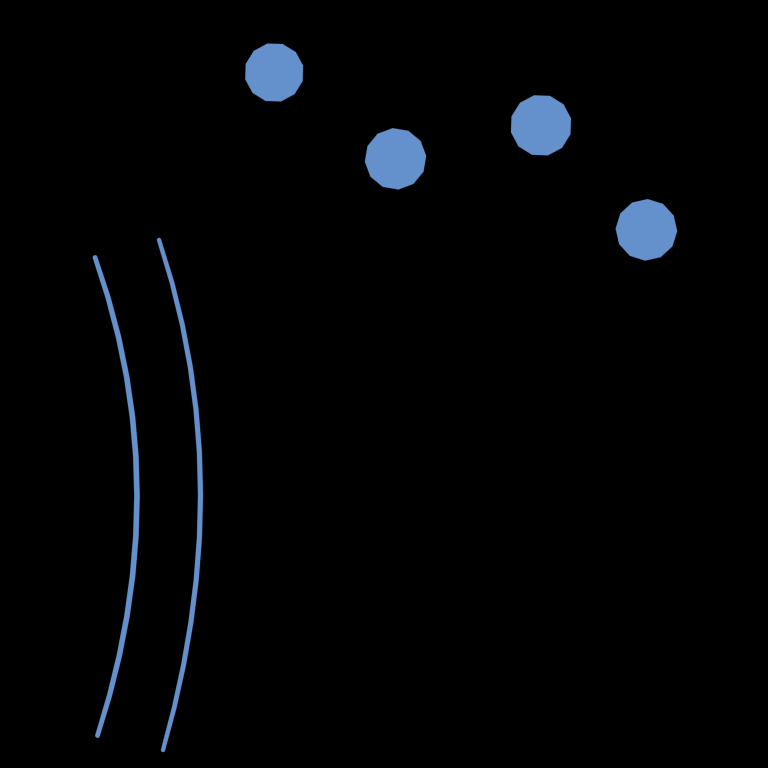
This background is drawn by a three.js fragment shader. Its source:

```glsl
varying vec2 vUv;

const vec3 BACKGROUND = vec3(0.0);
const vec3 BLUE = vec3(0.392, 0.567, 0.796);
const float EDGE = 0.001;          // half width of the smoothed edge
const float DISC_SIDES = 12.0;
const int ARC_HALF_SEGMENTS = 6;
const float ARC_TAPER = 0.0006;    // thinning of a stroke towards its tips
const float TAU = 6.283185;

// Regular polygon with its first vertex turned by `turn` radians
float discDistance(vec2 p, vec2 center, float radius, float turn) {
  vec2 q = p - center;
  float sector = TAU / DISC_SIDES;
  float angle = mod(atan(q.y, q.x) - turn, sector) - 0.5 * sector;
  return length(q) * cos(angle) - radius * cos(0.5 * sector);
}

// Point on a bowed stroke, t from -1 (bottom) to 1 (top)
vec2 arcPoint(vec2 apex, float halfHeight, float sag, float lean, float t) {
  return apex + vec2(-sag * t * t - lean * t * t * t, halfHeight * t);
}

float segmentDistance(vec2 p, vec2 a, vec2 b) {
  vec2 ab = b - a;
  float along = clamp(dot(p - a, ab) / dot(ab, ab), 0.0, 1.0);
  return length(p - a - ab * along);
}

// Faceted stroke made of straight segments along the bow
float arcDistance(vec2 p, vec2 apex, float halfHeight, float sag, float lean, float halfWidth) {
  float d = 1.0;
  float stride = 1.0 / float(ARC_HALF_SEGMENTS);
  for (int i = -ARC_HALF_SEGMENTS; i < ARC_HALF_SEGMENTS; i++) {
    float t = float(i) * stride;
    vec2 a = arcPoint(apex, halfHeight, sag, lean, t);
    vec2 b = arcPoint(apex, halfHeight, sag, lean, t + stride);
    d = min(d, segmentDistance(p, a, b));
  }
  float reach = min(abs(p.y - apex.y) / halfHeight, 1.0);
  return d - halfWidth + ARC_TAPER * pow(reach, 4.0);
}

void main() {
  // Scattered discs
  float d = discDistance(vUv, vec2(0.3570, 0.9056), 0.0388, 0.232);
  d = min(d, discDistance(vUv, vec2(0.5150, 0.7932), 0.0402, 0.096));
  d = min(d, discDistance(vUv, vec2(0.7044, 0.8368), 0.0402, 0.227));
  d = min(d, discDistance(vUv, vec2(0.8417, 0.7007), 0.0402, -0.040));

  // Pair of bowed strokes
  d = min(d, arcDistance(vUv, vec2(0.1784, 0.3535), 0.3112, 0.0530, 0.0016, 0.0037));
  d = min(d, arcDistance(vUv, vec2(0.2611, 0.3555), 0.3320, 0.0514, 0.0026, 0.0034));

  float coverage = 1.0 - smoothstep(-EDGE, EDGE, d);
  gl_FragColor = vec4(mix(BACKGROUND, BLUE, coverage), 1.0);
}
```
